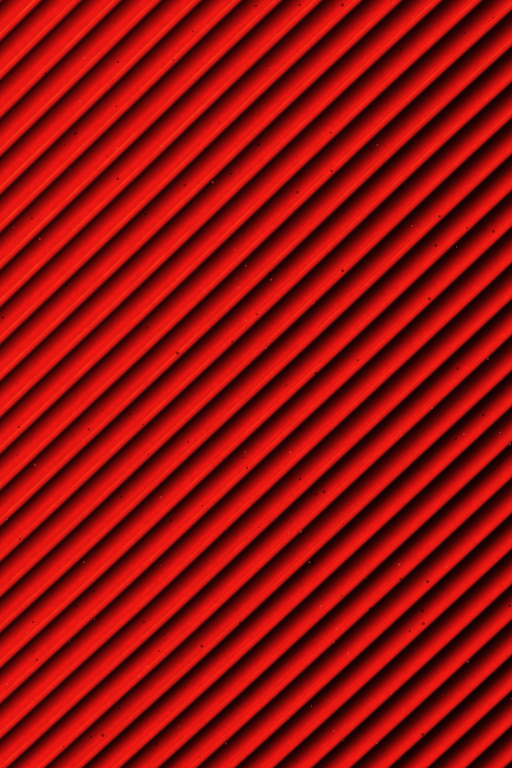
Write a Shadertoy shader that draws this texture.

```glsl
// Diagonal red metal slats with soft shadows, glinting rims and fine dust.

const vec3 SHADOW_RED = vec3(0.15, 0.015, 0.015);
const vec3 MID_RED    = vec3(0.57, 0.040, 0.040);
const vec3 BRIGHT_RED = vec3(0.91, 0.085, 0.070);
const vec3 RIM_ORANGE = vec3(0.98, 0.290, 0.100);
const vec3 DUST_PINK  = vec3(0.85, 0.350, 0.300);

// Sine-free hash of a 2D cell, 0 to 1
float hash(vec2 cell) {
    vec3 q = fract(vec3(cell.xyx) * 0.1031);
    q += dot(q, q.yzx + 33.33);
    return fract((q.x + q.y) * q.z);
}

float valueNoise(vec2 p) {
    vec2 i = floor(p);
    vec2 f = fract(p);
    f = f * f * (3.0 - 2.0 * f);
    float low  = mix(hash(i), hash(i + vec2(1, 0)), f.x);
    float high = mix(hash(i + vec2(0, 1)), hash(i + vec2(1, 1)), f.x);
    return mix(low, high, f.y);
}

// Slat count at a point (x right, y down); the slats tighten and tilt downwards
float slatCoord(vec2 p) {
    return -0.87 + 12.8 * p.x + (19.5 + 1.5 * p.x) * p.y
         + (1.4 - 0.95 * p.x) * p.y * p.y;
}

// Light across one slat: rim at 0, quick fall into shadow, slow rise to the next rim
float slatLight(float phase, float shade) {
    float fall = 1.0 - smoothstep(0.07, 0.25, phase);
    float rise = clamp((phase - 0.22) / mix(0.50, 0.68, shade), 0.0, 1.0);
    rise = pow(rise, mix(0.95, 1.45, shade));
    return max(fall, rise);
}

vec3 redRamp(float light) {
    vec3 dark = mix(SHADOW_RED, MID_RED, clamp(light * 1.8, 0.0, 1.0));
    return mix(dark, BRIGHT_RED, clamp(light * 2.25 - 1.25, 0.0, 1.0));
}

// Soft dots scattered on a jittered grid; density is the share of filled cells
float specks(vec2 p, float cells, float density, float seed) {
    vec2 g = p * cells;
    vec2 cell = floor(g);
    vec2 jitter = vec2(hash(cell + seed), hash(cell + seed + 17.0));
    float radius = mix(0.06, 0.16, hash(cell + seed + 31.0));
    float d = length(fract(g) - mix(vec2(0.2), vec2(0.8), jitter));
    float filled = step(hash(cell + seed + 53.0), density);
    return filled * (1.0 - smoothstep(radius * 0.4, radius, d));
}

void mainImage(out vec4 fragColor, in vec2 fragCoord) {
    vec2 uv = fragCoord / iResolution.xy;
    vec2 p = fragCoord / iResolution.y;
    vec2 view = vec2(uv.x, 1.0 - uv.y);

    // Slat phase with a slight bend in the sheet
    float n = slatCoord(view) + 0.05 * (valueNoise(p * 5.0) - 0.5);
    float phase = fract(n);
    float slat = floor(n + 0.5);

    // Lit from the left, deeper shadow towards the right
    float shade = smoothstep(0.0, 1.0, view.x * 0.85 + 0.15 * view.y);
    float light = slatLight(phase, shade);
    light += 0.05 * (hash(vec2(slat, 7.0)) - 0.5);
    vec3 color = redRamp(clamp(light, 0.0, 1.0));

    // Shadows sink close to black on the right and in the lower corner
    float gloom = 0.35 * shade + 0.15 * view.y;
    color *= 1.0 - gloom * (1.0 - smoothstep(0.0, 0.65, light));

    // Thin worn rim glint, strongest at upper left
    float rimDistance = abs(n - slat + 0.01);
    float along = view.x - view.y;
    float wear = 0.35 + 0.65 * valueNoise(vec2(along * 28.0, slat * 5.3));
    float glint = 1.0 - smoothstep(0.012, 0.065, rimDistance);
    float glintPower = mix(0.75, 0.20, clamp(0.6 * (view.x + view.y), 0.0, 1.0));
    color = mix(color, RIM_ORANGE, glint * wear * glintPower);

    // Grain, dark pits and light dust
    color *= 0.97 + 0.06 * valueNoise(p * 240.0);
    color *= 1.0 - 0.45 * specks(p, 55.0, 0.07, 3.0);
    color = mix(color, DUST_PINK, 0.45 * specks(p, 70.0, 0.025, 91.0));

    fragColor = vec4(color, 1.0);
}
```
